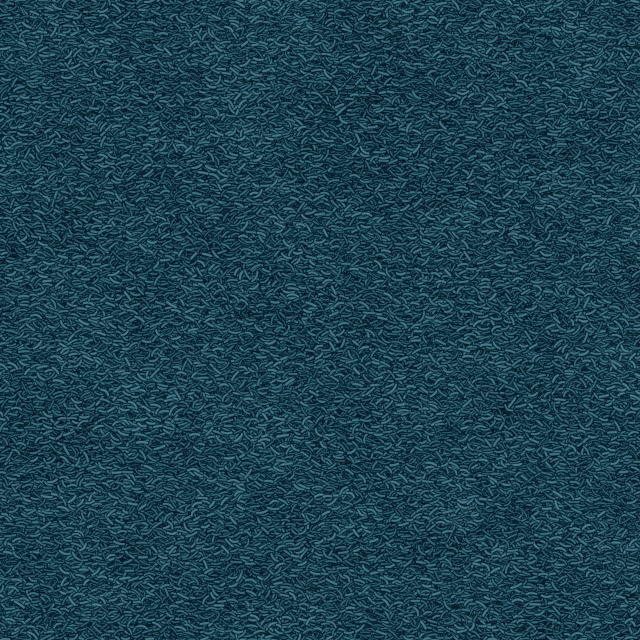
Give the GLSL for this texture, as a WebGL 2 fragment shader.

```glsl
#version 300 es
precision highp float;

uniform vec2 u_resolution;
out vec4 fragColor;

// Sizes are fractions of the canvas height
const int LAYERS = 10;
const float CELL = 0.012;
const vec2 HALF_LENGTH = vec2(0.0055, 0.0084);
const vec2 RADIUS = vec2(0.0017, 0.0023);
const float MAX_TILT = 1.25;
const float MAX_BEND = 0.4;

const float SHADOW_REACH = 0.0024;
const float SHADOW_STRENGTH = 0.42;
const float DEEP_TONE = 0.18;
const float TOP_TONE = 0.70;
const float TONE_SPREAD = 0.42;
const float RIDGE_CONTRAST = 0.62;
const float LIGHT_OFFSET = 0.18;
const float MOTTLE_SCALE = 14.0;
const float MOTTLE_AMOUNT = 0.10;

const vec3 DARK_COLOR = vec3(0.02, 0.09, 0.15);
const vec3 LIGHT_COLOR = vec3(0.25, 0.43, 0.49);
const vec3 RAMP_CURVE = vec3(1.5, 1.0, 1.0);

// Integer hash giving four values in 0..1
vec4 hash4(ivec2 cell, int layer, int salt) {
    uvec4 v = uvec4(ivec4(cell + 1000, layer, salt));
    v = v * 1664525u + 1013904223u;
    v += v.yzxy * v.wxyz;
    v ^= v >> 16u;
    v += v.yzxy * v.wxyz;
    return vec4(v >> 8u) / 16777216.0;
}

float valueNoise(vec2 p) {
    ivec2 i = ivec2(floor(p));
    vec2 f = fract(p);
    f = f * f * (3.0 - 2.0 * f);
    float a = hash4(i, 0, 7).x;
    float b = hash4(i + ivec2(1, 0), 0, 7).x;
    float c = hash4(i + ivec2(0, 1), 0, 7).x;
    float d = hash4(i + ivec2(1, 1), 0, 7).x;
    return mix(mix(a, b, f.x), mix(c, d, f.x), f.y);
}

// Paints one curved fibre and its soft shadow over the tone below
float paintFibre(float below, vec2 p, ivec2 cell, int layer, float pixel) {
    vec4 place = hash4(cell, layer, 1);
    vec4 form = hash4(cell, layer, 2);
    p -= (vec2(cell) + place.xy) * CELL;

    // Tilts cluster around the horizontal
    float tilt = (place.z + form.z - 1.0) * MAX_TILT;
    float c = cos(tilt);
    float s = sin(tilt);
    vec2 q = vec2(c * p.x + s * p.y, c * p.y - s * p.x);

    float halfLength = mix(HALF_LENGTH.x, HALF_LENGTH.y, form.x);
    float radius = mix(RADIUS.x, RADIUS.y, form.w);
    float along = clamp(q.x / halfLength, -1.0, 1.0);
    float bend = (form.y * 2.0 - 1.0) * MAX_BEND * halfLength;
    q.y -= bend * (along * along - 0.33);
    float dist = length(vec2(q.x - along * halfLength, q.y)) - radius;

    // Contact shadow
    float shadow = 1.0 - smoothstep(0.0, SHADOW_REACH, dist);
    below *= 1.0 - SHADOW_STRENGTH * shadow;

    // Rounded body, lit slightly from above
    float across = (dist + radius) / radius;
    float lift = LIGHT_OFFSET * q.y / radius;
    float ridge = 1.0 - across * across + lift;
    float depth = float(layer) / float(LAYERS - 1);
    float tone = mix(DEEP_TONE, TOP_TONE, depth);
    tone += (place.w - 0.5) * TONE_SPREAD;
    tone += (ridge - 0.62) * RIDGE_CONTRAST;

    float cover = 1.0 - smoothstep(-0.5 * pixel, 0.5 * pixel, dist);
    return mix(below, max(tone, 0.0), cover);
}

void main() {
    vec2 p = gl_FragCoord.xy / u_resolution.y;
    float pixel = 1.0 / u_resolution.y;
    ivec2 home = ivec2(floor(p / CELL));

    // Stack the layers from the bottom up
    float tone = DEEP_TONE;
    for (int layer = 0; layer < LAYERS; layer++) {
        // Shift each layer so that the cells do not line up
        vec2 shifted = p + CELL * hash4(ivec2(0), layer, 3).xy;
        home = ivec2(floor(shifted / CELL));
        for (int y = -1; y <= 1; y++) {
            for (int x = -1; x <= 1; x++) {
                tone = paintFibre(tone, shifted, home + ivec2(x, y), layer, pixel);
            }
        }
    }

    // Faint broad variation, then the colour ramp
    tone += (valueNoise(p * MOTTLE_SCALE) - 0.5) * MOTTLE_AMOUNT;
    vec3 ramp = pow(vec3(clamp(tone, 0.0, 1.15)), RAMP_CURVE);
    fragColor = vec4(mix(DARK_COLOR, LIGHT_COLOR, ramp), 1.0);
}
```
